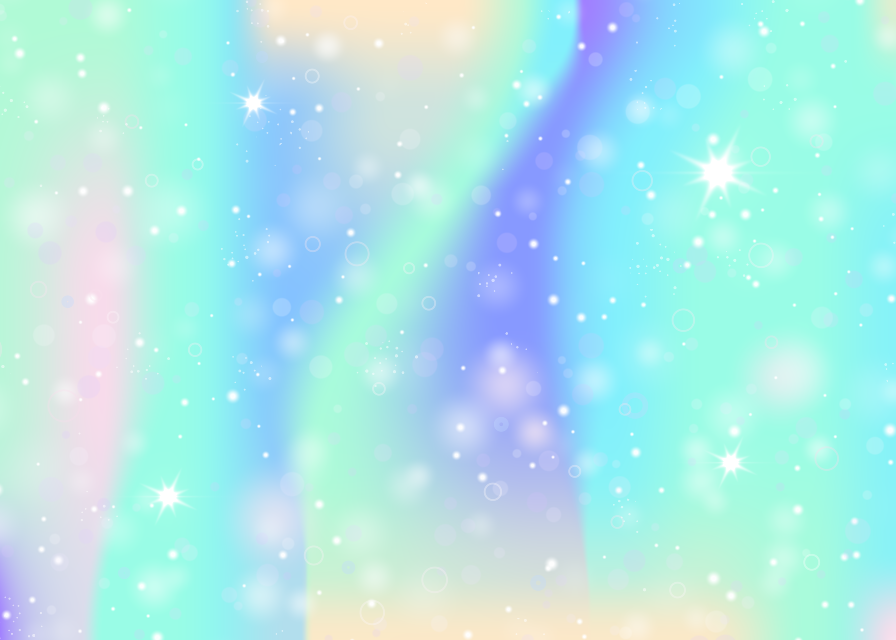
Write a WebGL 2 fragment shader that draws this background.

```glsl
#version 300 es
precision highp float;
uniform vec2 u_resolution;
out vec4 outColor;

#define GLOW_CELLS 5.0
#define DISC_CELLS 13.0
#define RING_CELLS 7.0
#define SPARK_CELLS 12.0
#define DUST_CELLS 85.0
#define GLOW_STRENGTH 0.5
#define DISC_STRENGTH 0.2
#define RING_STRENGTH 0.33
#define DUST_STRENGTH 0.5

const vec3 WHITE = vec3(1.0);
const vec3 MINT = vec3(0.60, 0.99, 0.90);
const vec3 GREEN = vec3(0.69, 0.98, 0.84);
const vec3 CYAN = vec3(0.51, 0.94, 0.99);
const vec3 SKY = vec3(0.52, 0.76, 1.0);
const vec3 INDIGO = vec3(0.53, 0.60, 1.0);
const vec3 VIOLET = vec3(0.63, 0.50, 1.0);
const vec3 PINK = vec3(0.97, 0.86, 0.92);
const vec3 PEACH = vec3(1.0, 0.91, 0.78);
const vec3 CREAM = vec3(0.87, 0.92, 0.82);
const vec3 MIST = vec3(0.81, 0.89, 0.87);
const vec3 LILAC = vec3(0.77, 0.80, 0.90);

// Centre and radius in units of height
const vec3 STARS[4] = vec3[4](vec3(0.396, 0.839, 0.05), vec3(1.122, 0.730, 0.1),
                              vec3(1.142, 0.277, 0.055), vec3(0.263, 0.224, 0.06));
const vec3 GLOWS[4] = vec3[4](vec3(0.43, 0.19, 0.10), vec3(0.79, 0.40, 0.08),
                              vec3(0.836, 0.325, 0.045), vec3(1.22, 0.41, 0.09));

vec3 hash3(vec3 p) {
  p = fract(p * vec3(0.1031, 0.1030, 0.0973));
  p += dot(p, p.yxz + 33.33);
  return fract((p.xxy + p.yxx) * p.zyx);
}

// Distance to the cell's random centre, and its radius, in cell units
vec2 scatter(vec2 p, float cells, vec2 radii, float seed, out vec3 rnd) {
  vec2 g = p * cells + seed * 0.37;
  vec3 id = vec3(floor(g), seed);
  vec3 place = hash3(id);
  rnd = hash3(id + 51.7);
  float r = mix(radii.x, radii.y, place.z * place.z);
  vec2 centre = 0.5 + (place.xy - 0.5) * (1.0 - 2.0 * r);
  return vec2(length(fract(g) - centre), r);
}

float falloff(float d, float r) {
  float k = max(0.0, 1.0 - d / r);
  return k * k * (3.0 - 2.0 * k);
}

vec3 backdrop(float x, float y) {
  float low = 1.0 - smoothstep(0.05, 0.4, y);
  float soft = smoothstep(0.1, 0.5, y);
  float high = smoothstep(0.82, 1.0, y);
  // Pink veil and violet corner
  float veil = exp(-pow((x - 0.115) / 0.08, 2.0)) * (1.0 - smoothstep(0.55, 0.98, y));
  vec3 c = mix(GREEN, PINK, veil);
  c = mix(c, vec3(0.84, 0.88, 0.92), low * 0.75);
  c = mix(c, VIOLET, exp(-x / 0.03) * (1.0 - smoothstep(0.0, 0.26, y)));
  // Mint, then sky, fading to mist and peach at the top
  float edge = 0.1 + 0.065 * smoothstep(0.0, 0.5, y);
  c = mix(c, MINT, smoothstep(edge - 0.01 - 0.04 * soft, edge + 0.015 + 0.03 * soft, x));
  c = mix(c, CYAN, 0.6 * smoothstep(0.19, 0.27, x));
  c = mix(c, mix(SKY, vec3(0.70, 0.87, 0.93), low), smoothstep(0.225, 0.325, x));
  c = mix(c, MIST, smoothstep(0.28, 0.44, x) * smoothstep(0.5, 0.82, y));
  c = mix(c, PEACH, smoothstep(0.25, 0.31, x) * high);
  // Curving green ribbon
  float ribbon = 0.345 + 0.25 * smoothstep(0.3, 1.0, y);
  c = mix(c, mix(GREEN, MINT, 0.4 * soft),
          smoothstep(ribbon - mix(0.005, 0.085, soft), ribbon + 0.015 * soft, x));
  c = mix(c, CYAN, smoothstep(ribbon - 0.015, ribbon + 0.03, x) * smoothstep(0.65, 0.95, y));
  // Indigo valley
  float valley = max(0.56 + 0.4 * (y - 0.52) * (y - 0.52), ribbon + 0.075);
  float start = mix(ribbon + 0.01, 0.638, smoothstep(0.8, 0.97, y));
  valley = mix(valley, 0.652, smoothstep(0.85, 0.97, y));
  vec3 deep = mix(mix(LILAC, INDIGO, soft), VIOLET, high);
  c = mix(c, deep, smoothstep(start, max(valley, start + 0.012), x));
  // Blue, cyan and mint field on the right
  start = 0.655 - 0.06 * smoothstep(0.05, 0.5, y) + 0.06 * smoothstep(0.6, 1.0, y);
  float width = mix(0.006, 0.1, soft) + 0.09 * smoothstep(0.75, 1.0, y);
  c = mix(c, SKY, soft * smoothstep(start - 0.01, start + 0.6 * width, x));
  c = mix(c, mix(CYAN, MINT, low * 0.6), smoothstep(start, start + width, x));
  float shift = 0.1 * smoothstep(0.6, 1.0, y);
  c = mix(c, mix(MINT, GREEN, low * 0.7), smoothstep(0.68 + shift, 0.79 + shift, x));
  c = mix(c, CYAN, 0.8 * smoothstep(0.9, 1.0, x) * (1.0 - smoothstep(0.6, 0.85, y)));
  // Warm washes along the bottom and in the right corners
  float span = smoothstep(0.335, 0.35, x) * (1.0 - smoothstep(0.78, 0.9, x));
  c = mix(c, CREAM, 0.75 * span * (1.0 - smoothstep(0.02, 0.27, y)));
  c = mix(c, PEACH, 0.9 * span * (1.0 - smoothstep(0.0, 0.11, y)));
  c = mix(c, PINK, smoothstep(0.93, 1.0, x) * (1.0 - smoothstep(0.0, 0.14, y)));
  return mix(c, PEACH, 0.7 * smoothstep(0.95, 1.0, x) * smoothstep(0.85, 1.0, y));
}

// Eight tapering rays, a level streak and a bright core
float star(vec2 d, float r) {
  float dist = length(d) / r;
  float light = 1.2 * exp(-dist * dist * 28.0) + 0.3 * exp(-dist * 3.5);
  for (int i = 0; i < 8; i++) {
    float a = 0.35 + 0.7854 * float(i);
    vec2 dir = vec2(cos(a), sin(a));
    float along = dot(d, dir) / r;
    float across = abs(dot(d, vec2(-dir.y, dir.x))) / r;
    float taper = max(0.0, 1.0 - along / (i % 2 == 0 ? 0.6 : 0.85));
    light += step(0.0, along) * taper * exp(-pow(across / (0.02 + 0.05 * taper), 2.0));
  }
  return light + 0.6 * exp(-abs(d.x) / r * 2.5 - pow(d.y / r / 0.025, 2.0));
}

void main() {
  vec2 p = gl_FragCoord.xy / u_resolution.y;
  vec2 uv = gl_FragCoord.xy / u_resolution;
  float px = 1.0 / u_resolution.y;
  vec3 c = backdrop(uv.x, uv.y);
  vec3 rnd;
  for (int i = 0; i < 4; i++)
    c = mix(c, mix(PINK, WHITE, 0.4), 0.65 * falloff(length(p - GLOWS[i].xy), GLOWS[i].z));
  // Soft glows, bokeh discs, rings and sparkles
  for (int i = 0; i < 3; i++) {
    float seed = float(i) * 7.0 + 3.0;
    vec2 s = scatter(p, GLOW_CELLS, vec2(0.15, 0.38), seed, rnd);
    c = mix(c, WHITE, GLOW_STRENGTH * rnd.x * falloff(s.x, s.y));
    s = scatter(p, DISC_CELLS, vec2(0.08, 0.26), seed + 1.0, rnd);
    float disc = 1.0 - smoothstep(-1.0, 1.0, (s.x - s.y) / (px * DISC_CELLS));
    c = mix(c, mix(vec3(0.85, 0.75, 1.0), WHITE, rnd.y), DISC_STRENGTH * disc * step(0.75, rnd.x));
    s = scatter(p, RING_CELLS, vec2(0.06, 0.18), seed + 2.0, rnd);
    float thick = rnd.y > 0.8 ? 0.025 : 0.005;
    float ring = 1.0 - smoothstep(thick, thick + px * RING_CELLS, abs(s.x - s.y + thick));
    vec3 tint = mix(vec3(0.75, 0.85, 1.0), mix(PINK, WHITE, rnd.z), step(rnd.y, 0.8));
    c = mix(c, tint, RING_STRENGTH * ring * step(0.84, rnd.x));
    s = scatter(p, SPARK_CELLS, vec2(0.045, 0.17), seed + 3.0, rnd);
    c = mix(c, WHITE, step(0.72, rnd.x) * min(0.95, 1.1 * falloff(s.x, s.y)));
  }
  // Fine dust gathered in clusters
  vec2 cluster = scatter(p, 5.0, vec2(0.2, 0.4), 31.0, rnd);
  float gather = step(0.4, rnd.x) * falloff(cluster.x, cluster.y);
  vec2 mote = scatter(p, DUST_CELLS, vec2(0.1, 0.22), 43.0, rnd);
  float dust = 1.0 - smoothstep(-0.5, 0.5, (mote.x - mote.y) / (px * DUST_CELLS));
  c = mix(c, WHITE, DUST_STRENGTH * dust * step(rnd.x, gather * 0.5));
  for (int i = 0; i < 4; i++)
    c = mix(c, WHITE, min(1.0, star(p - STARS[i].xy, STARS[i].z)));
  outColor = vec4(c, 1.0);
}
```
